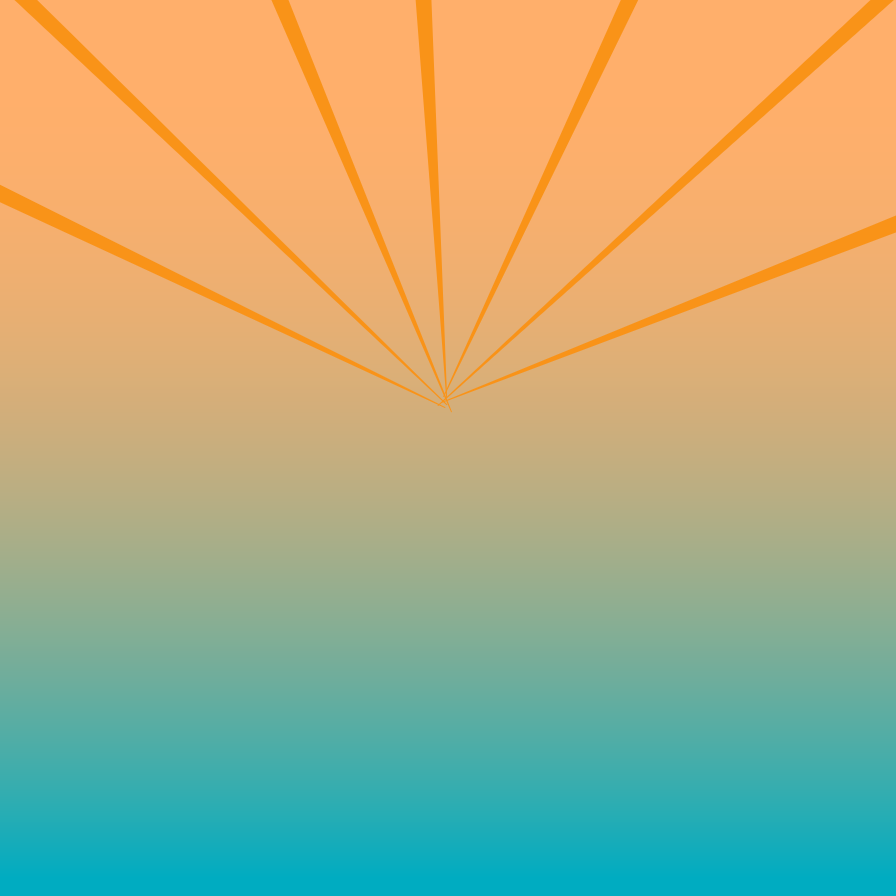
Give the GLSL for this background, as a Shadertoy shader.

```glsl
// Seven tapered orange rays fanning out over a peach-to-teal gradient.

const vec3 TEAL = vec3(0.0, 0.675, 0.757);
const vec3 PEACH = vec3(1.0, 0.686, 0.42);
const vec3 ORANGE = vec3(0.976, 0.575, 0.095);

const float EDGE_HALF_WIDTH = 0.0088;
const float TIP_HALF_WIDTH = 0.0005;
const int RAY_COUNT = 7;

// Each ray: tip.xy, then the point where it leaves the canvas.
const vec4 RAYS[RAY_COUNT] = vec4[RAY_COUNT](
    vec4(0.497, 0.545, 0.000, 0.784),
    vec4(0.499, 0.548, 0.029, 1.0),
    vec4(0.504, 0.540, 0.3125, 1.0),
    vec4(0.4985, 0.556, 0.4727, 1.0),
    vec4(0.495, 0.557, 0.7025, 1.0),
    vec4(0.4885, 0.547, 0.9844, 1.0),
    vec4(0.4935, 0.551, 1.000, 0.750)
);

// Vertical gradient that eases out toward the top.
vec3 skyColor(float height) {
    float remaining = 1.0 - clamp((height - 0.02) / 0.9, 0.0, 1.0);
    return mix(PEACH, TEAL, remaining * remaining);
}

// Pixel coverage of a wedge that widens from its tip.
float wedgeCoverage(vec2 p, vec2 tip, vec2 end, float pixel) {
    vec2 axis = end - tip;
    float len = length(axis);
    vec2 dir = axis / len;
    vec2 offset = p - tip;
    float along = dot(offset, dir);
    float across = abs(dir.x * offset.y - dir.y * offset.x);
    float halfWidth = mix(TIP_HALF_WIDTH, EDGE_HALF_WIDTH, max(along / len, 0.0));

    // Overlap of the pixel footprint with the wedge's cross-section.
    float overlap = min(halfWidth, across + 0.5 * pixel)
                  - max(-halfWidth, across - 0.5 * pixel);
    float tipFade = clamp(along / pixel + 0.5, 0.0, 1.0);
    return clamp(overlap / pixel, 0.0, 1.0) * tipFade;
}

void mainImage(out vec4 fragColor, in vec2 fragCoord) {
    vec2 uv = fragCoord / iResolution.xy;
    float pixel = 1.0 / min(iResolution.x, iResolution.y);

    vec3 color = skyColor(uv.y);
    for (int i = 0; i < RAY_COUNT; i++) {
        float coverage = wedgeCoverage(uv, RAYS[i].xy, RAYS[i].zw, pixel);
        color = mix(color, ORANGE, coverage);
    }
    fragColor = vec4(color, 1.0);
}
```
